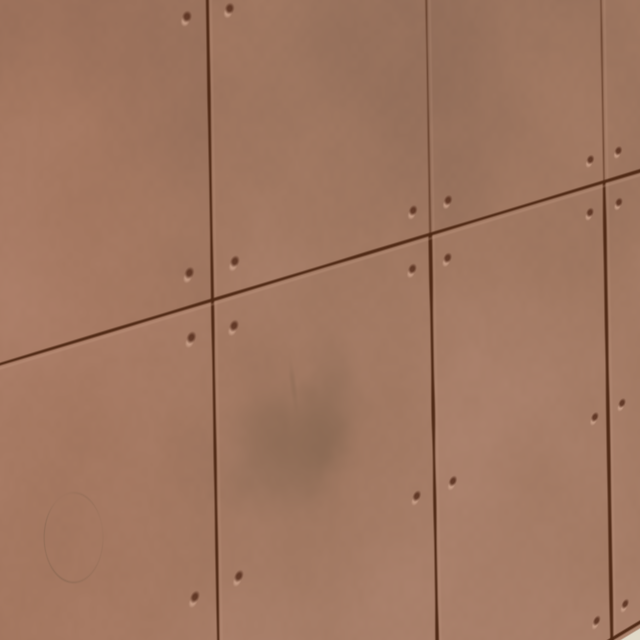
Give the GLSL for this texture, as a WebGL 2 fragment shader.

```glsl
#version 300 es
precision highp float;
// Copper-brown wall panels seen at a slant, with dark seams and rivets.
// A projective map turns the canvas into panel space (columns, height);
// seams and rivets repeat there, and noise adds stains and worn seams.
uniform vec2 u_resolution;
out vec4 fragColor;

// Layout, in canvas units at the first visible vertical seam
const float FIRST_SEAM = 0.324;
const float PANEL_WIDTH = 0.3852;
const float PANEL_HEIGHT = 0.90;
const float SHRINK = 0.1264;       // perspective shrink per column
const float LEAN = 0.017;          // sideways lean of vertical seams
const float SEAM_START = 0.431;    // main cross seam at the left edge
const float SEAM_SLOPE = 0.302;
const float SEAM_HALF = 0.0023;
const vec2 RIVET_INSET = vec2(0.09, 0.051);
const float RIVET_STEP = 0.399;
const vec2 RIVET_RADIUS = vec2(0.0078, 0.0100);

const vec3 COPPER = vec3(0.63, 0.47, 0.38);
const vec3 COPPER_LIGHT = vec3(0.672, 0.508, 0.425);
const vec3 COPPER_DARK = vec3(0.575, 0.43, 0.35);
const vec3 SEAM_DARK = vec3(0.30, 0.15, 0.07);
const vec3 RIVET_DARK = vec3(0.36, 0.20, 0.13);
const vec3 GLINT = vec3(0.80, 0.64, 0.55);
const vec3 STAIN = vec3(0.50, 0.385, 0.30);
const vec3 BACKDROP = vec3(0.88, 0.85, 0.78);

float hash(vec2 p) {
  return fract(sin(dot(p, vec2(127.1, 311.7))) * 43758.5453);
}

float noise(vec2 p) {
  vec2 i = floor(p), f = fract(p);
  f = f * f * (3.0 - 2.0 * f);
  return mix(mix(hash(i), hash(i + vec2(1, 0)), f.x),
             mix(hash(i + vec2(0, 1)), hash(i + vec2(1, 1)), f.x), f.y);
}

float fbm(vec2 p) {
  float sum = 0.0, gain = 0.5;
  for (int i = 0; i < 4; i++) {
    sum += gain * noise(p);
    p = p * 2.03 + 17.3;
    gain *= 0.5;
  }
  return sum / 0.9375;
}

float stroke(float dist, float halfWidth, float soft) {
  return 1.0 - smoothstep(halfWidth - soft, halfWidth + soft, abs(dist));
}

// Soft round blot: 1 at the centre, fading to 0 at the radii
float blot(vec2 p, vec2 radii) {
  return 1.0 - smoothstep(0.0, 1.0, length(p / radii));
}

vec3 metal(vec2 uv, vec2 panel) {
  float tone = 0.45 - 0.95 * smoothstep(0.35, 0.95, uv.y);
  tone += 0.45 * blot(uv - vec2(0.05, 0.65), vec2(0.28, 0.35));
  tone += 0.45 * blot(uv - vec2(0.83, 0.42), vec2(0.22, 0.4));
  tone -= 0.45 * blot(uv - vec2(0.46, 0.36), vec2(0.3, 0.4));
  tone += 1.7 * (fbm(uv * vec2(4.5, 3.5) + panel * 7.0) - 0.5);
  tone += 0.2 * (noise(uv * vec2(110.0, 80.0)) - 0.5);
  vec3 color = mix(COPPER, COPPER_LIGHT, clamp(tone, 0.0, 1.0));
  color = mix(color, COPPER_DARK, clamp(-tone, 0.0, 1.0));
  color += vec3(0.012, -0.004, -0.006) * (1.0 - smoothstep(0.1, 0.5, uv.x));

  // Smudge with an upward streak, and a faint scratched ring
  vec2 warp = 0.09 * vec2(fbm(uv * 9.0), fbm(uv * 9.0 + 5.0)) - 0.045;
  float smudge = 0.5 * blot(uv + warp - vec2(0.44, 0.29), vec2(0.14, 0.12));
  smudge += 0.42 * blot(uv + warp - vec2(0.51, 0.36), vec2(0.06, 0.17));
  smudge += 0.3 * blot(uv - vec2(0.458 - 0.12 * (uv.y - 0.4), 0.40), vec2(0.007, 0.05));
  color = mix(color, STAIN, clamp(smudge, 0.0, 0.65));
  float ring = (length((uv - vec2(0.115, 0.16)) / vec2(0.046, 0.07)) - 1.0) * 0.055;
  color = mix(color, STAIN, 0.6 * stroke(ring, 0.001, 0.002) * noise(uv * 22.0));
  return color;
}

void main() {
  vec2 uv = gl_FragCoord.xy / u_resolution;
  float soft = max(0.0021, 0.75 / min(u_resolution.x, u_resolution.y));

  // Canvas to panel space
  float across = uv.x - LEAN * (1.0 - uv.y) - FIRST_SEAM;
  float column = across / (PANEL_WIDTH - SHRINK * across);
  float depth = 1.0 + SHRINK * column;
  float height = (uv.y - SEAM_START - SEAM_SLOPE * uv.x) * depth;
  float columnScale = PANEL_WIDTH / (depth * depth);
  float row = floor(height / PANEL_HEIGHT);
  vec3 color = metal(uv, vec2(floor(column), row));

  // Seams: uneven width, fainter on the upper right, with a lit edge
  float nearColumn = round(column);
  float nearRow = round(height / PANEL_HEIGHT);
  float dx = (column - nearColumn) * columnScale;
  float dy = (height - nearRow * PANEL_HEIGHT) / depth * 0.957;
  float wear = 0.75 + 0.5 * noise(vec2(uv.y * 14.0, nearColumn * 5.0));
  float faint = step(0.0, height) * smoothstep(0.3, 0.8, column);
  float width = SEAM_HALF * wear * mix(1.0, 0.6, faint);
  color = mix(color, GLINT, 0.16 * stroke(dx - 0.0055, 0.0015, soft));
  color = mix(color, SEAM_DARK, mix(0.95, 0.55, faint) * stroke(dx, width, soft));
  float crossWidth = SEAM_HALF * (0.85 + 0.5 * noise(vec2(uv.x * 12.0, nearRow)));
  color = mix(color, GLINT, 0.25 * stroke(dy + 0.0065, 0.0018, soft));
  color = mix(color, SEAM_DARK, 0.94 * stroke(dy, crossWidth, soft));

  // Rivets: a column on each side of every vertical seam, three per panel
  float side = column < nearColumn ? -1.0 : 1.0;
  float rise = height - row * PANEL_HEIGHT - RIVET_INSET.y;
  float index = clamp(round(rise / RIVET_STEP), 0.0, 2.0);
  vec2 id = vec2(nearColumn * 2.0 + side, row * 3.0 + index);
  vec2 jitter = 0.004 * (vec2(hash(id), hash(id + 9.0)) - 0.5);
  vec2 p = vec2(column - nearColumn - side * RIVET_INSET.x, rise - index * RIVET_STEP);
  p.x *= columnScale * depth;
  p.y += SEAM_SLOPE * p.x;
  p += jitter;
  p.x -= 0.2 * p.y;
  float glint = length((p + vec2(0.001, 0.0062)) / RIVET_RADIUS);
  float head = length((p - vec2(0.0005, 0.0012)) / RIVET_RADIUS);
  color = mix(color, GLINT, 0.8 * (1.0 - smoothstep(0.3, 1.0, glint)));
  color = mix(color, RIVET_DARK, 0.92 * (1.0 - smoothstep(0.3, 1.1, head)));

  // Pale backdrop below the lowest row
  float below = (-PANEL_HEIGHT - 0.012 - height) / depth;
  color = mix(color, BACKDROP, smoothstep(-soft, soft, below));
  fragColor = vec4(color, 1.0);
}
```
